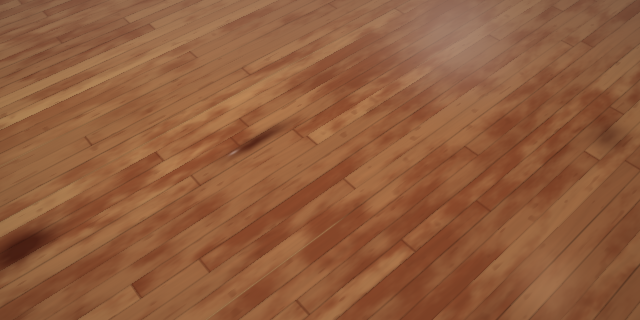
This texture is drawn by a WebGL 1 fragment shader. Its source:

```glsl
precision highp float;
uniform vec2 u_resolution;

#define BOARD_WIDTH 0.042
#define BOARD_LENGTH 1.35
#define SEAM_HALF 0.035
#define SEAM_DARKNESS 0.34
#define BLOTCH_AMOUNT 0.80
#define HORIZON 2.40
#define VANISH_ALONG 3.87
#define VANISH_ACROSS -1.17

const vec3 HONEY = vec3(0.620, 0.410, 0.260);
const vec3 PALE = vec3(0.710, 0.540, 0.350);
const vec3 RUSSET = vec3(0.480, 0.230, 0.130);
const vec3 UMBER = vec3(0.27, 0.10, 0.06);
const vec3 HAZE = vec3(0.58, 0.44, 0.37);
const vec3 WINDOW = vec3(0.68, 0.57, 0.52);
const vec3 LAMP = vec3(0.78, 0.58, 0.41);

float hash(vec2 p) {
  vec3 q = fract(vec3(p.xyx) * 0.1031);
  q += dot(q, q.yzx + 33.33);
  return fract((q.x + q.y) * q.z);
}

float noise(vec2 p) {
  vec2 i = floor(p), f = fract(p);
  f = f * f * (3.0 - 2.0 * f);
  return mix(mix(hash(i), hash(i + vec2(1.0, 0.0)), f.x),
             mix(hash(i + vec2(0.0, 1.0)), hash(i + 1.0), f.x), f.y);
}

float fbm(vec2 p) {
  float sum = 0.0, amp = 0.5;
  for (int i = 0; i < 4; i++) {
    sum += amp * noise(p);
    p = p * 2.03 + 17.3;
    amp *= 0.5;
  }
  return sum / 0.9375;
}

// Soft elliptical spot
float spot(vec2 p, vec2 centre, vec2 size) {
  vec2 d = (p - centre) / size;
  return exp(-dot(d, d));
}

// Line of given half width, softened by one pixel
float line(float dist, float halfWidth, float pixel) {
  return 1.0 - smoothstep(halfWidth - pixel, halfWidth + pixel, dist);
}

void main() {
  vec2 p = gl_FragCoord.xy / u_resolution.y;

  // Floor plane: x runs along the boards, y across them
  float depth = HORIZON - p.y;
  vec2 plane = vec2(p.x - VANISH_ACROSS, VANISH_ALONG - p.x) / depth;
  vec2 pixel = sqrt(1.0 + plane * plane) / (depth * u_resolution.y);

  // Rows of boards with staggered ends
  float across = plane.y / BOARD_WIDTH;
  float row = floor(across);
  float along = plane.x / BOARD_LENGTH + hash(vec2(row, 7.0)) * 5.0;
  float plank = floor(along);
  float tone = hash(vec2(row, plank + 40.0));
  float character = hash(vec2(row + 91.0, plank));
  vec2 shift = vec2(tone, character) * 60.0;

  // Grain, blotches and flecks stretched along the board
  float wander = 0.5 * noise(vec2(plane.x * 6.0, across * 0.5));
  float grain = fbm(vec2(plane.x * 6.0, (across + wander) * 4.0) + shift);
  float cloud = fbm(vec2(plane.x * 12.0, (across + wander) * 1.1) + shift);
  float stain = fbm(vec2(plane.x * 6.0, across * 0.24) + 5.0);
  float fleck = noise(vec2(plane.x * 30.0, across * 4.0) + shift);
  float blotch = smoothstep(0.38, 0.74, cloud * 0.6 + stain * 0.4
                            + 0.2 * (character - 0.45));

  // Sun-bleached boards on the left, redder wood in the front right
  float bleached = spot(plane, vec2(0.72, 2.03), vec2(0.45, 0.17));
  float paleness = smoothstep(0.3, 1.0, tone) * 0.5 + bleached * (0.15 + 0.5 * tone);
  float redness = smoothstep(0.5, 2.0, p.x) * smoothstep(1.0, 0.3, p.y);

  vec3 color = mix(HONEY, PALE, clamp(paleness, 0.0, 1.0));
  color = mix(color, RUSSET, blotch * BLOTCH_AMOUNT * (1.0 - 0.55 * bleached));
  color = mix(color, RUSSET, 0.26 * redness);
  color *= 0.95 + 0.10 * grain;
  color *= 0.97 + 0.06 * tone;
  color = mix(color, RUSSET * 0.85, 0.25 * smoothstep(0.84, 0.99, fleck));

  // Heavy dark stains
  float burn = spot(plane, vec2(1.08, 1.667), vec2(0.07, 0.016)) * 0.95
             + spot(plane, vec2(0.57, 1.747), vec2(0.06, 0.035)) * 1.1
             + spot(plane, vec2(1.68, 1.077), vec2(0.05, 0.035)) * 0.7;
  color = mix(color, UMBER, clamp(burn * (0.35 + 0.9 * cloud), 0.0, 0.85));

  // Long seams, a few of them catching the light
  float seamId = floor(across + 0.5);
  float wear = hash(vec2(seamId, 3.0));
  float patchy = noise(vec2(plane.x * 5.0, seamId * 3.7));
  float seam = line(abs(across - seamId), SEAM_HALF, pixel.y / BOARD_WIDTH);
  color *= 1.0 - SEAM_DARKNESS * seam * (0.35 + 0.65 * wear) * (0.5 + 0.5 * patchy);
  float glint = step(0.88, wear) * smoothstep(0.45, 0.8, patchy);
  color = mix(color, PALE * 1.1, seam * glint * 0.6);

  // Board ends, with reddened wood beside them
  float endDist = abs(along - floor(along + 0.5)) * BOARD_LENGTH;
  float butt = line(endDist, 0.0022, pixel.x);
  color = mix(color, RUSSET * 0.75, 0.5 * butt);
  color = mix(color, RUSSET, 0.4 * exp(-endDist * 70.0) * character);

  // Pale scratch
  float scratch = spot(plane, vec2(1.012, 1.673), vec2(0.012, 0.004));
  color = mix(color, WINDOW, scratch * 0.75);

  // Reflections, distant haze and edge falloff
  float sheen = 0.85 + 0.3 * stain;
  float window = spot(p, vec2(1.42, 0.88), vec2(0.19, 0.17));
  float lamp = spot(p, vec2(1.71, 0.11), vec2(0.10, 0.12));
  color = mix(color, HAZE, 0.45 * smoothstep(0.6, 1.05, p.y));
  color = mix(color, WINDOW, 0.58 * window * sheen);
  color = mix(color, LAMP, 0.48 * lamp * sheen);
  vec2 edge = (p - vec2(0.95, 0.5)) * vec2(0.8, 1.1);
  color *= 1.06 - 0.24 * dot(edge, edge);

  gl_FragColor = vec4(color, 1.0);
}
```
